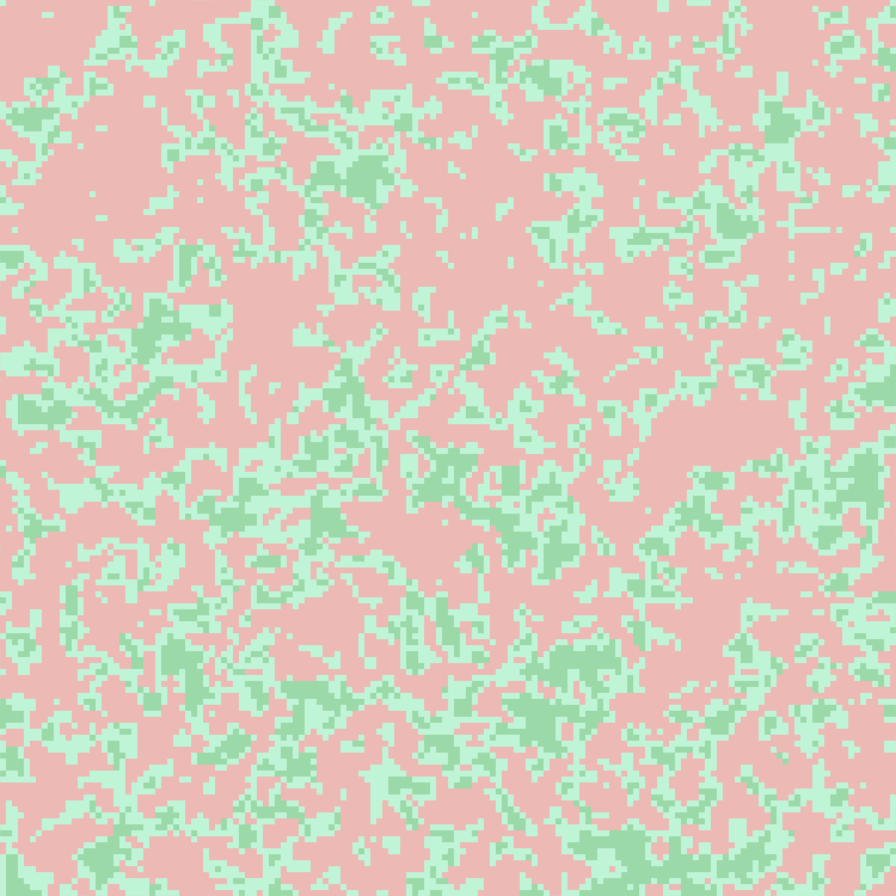
This texture is drawn by a WebGL 2 fragment shader. Its source:

```glsl
#version 300 es
precision highp float;
precision highp int;
// Blocky camouflage: ragged mint strokes with green cores on a pink ground.
// Cellular spot noise (one elongated bump per jittered site) plus layered
// sines is sampled once per square block and cut at two levels.

uniform vec2 u_resolution;
out vec4 fragColor;

const vec3 PINK  = vec3(0.925, 0.727, 0.710);
const vec3 MINT  = vec3(0.750, 0.960, 0.840);
const vec3 GREEN = vec3(0.610, 0.850, 0.660);

const float BLOCKS       = 150.0;  // blocks across the canvas
const float SITE_SPACING = 2.6;    // blocks between stroke sites
const float STROKE_LONG  = 0.90;   // bump radii, in site spacings
const float STROKE_THIN  = 0.45;
const float ANGLE_SPREAD = 1.5;    // random turn of single strokes
const float REGION_GAIN  = 0.30;   // strength of dense and bare regions
const float LOW_BIAS     = 0.30;   // extra density toward the bottom
const float GRIT         = 0.70;   // raggedness of single blocks
const float MINT_LEVEL   = 0.21;
const float GREEN_LEVEL  = 1.25;
const float EDGE_PIXELS  = 1.3;    // softness of block edges

// Two random values in 0..1 for an integer lattice point.
vec2 hash2(vec2 p) {
  uvec2 v = uvec2(ivec2(p) + 4096) * 1664525u + 1013904223u;
  v.x += v.y * 1664525u;
  v.y += v.x * 1664525u;
  v ^= v >> 16u;
  v.x += v.y * 1664525u;
  v.y += v.x * 1664525u;
  v ^= v >> 16u;
  return vec2(v & 0xffffu) / 65535.0;
}

// Slowly turning stroke direction over the canvas.
float grainAngle(vec2 uv) {
  return 0.7 * sin(5.0 * uv.x + 2.0 * sin(4.0 * uv.y))
       + 0.9 * sin(6.0 * uv.y - 3.0 * uv.x + 1.0);
}

// Signed, oriented bumps scattered one per site; about unit variance.
float strokeNoise(vec2 block) {
  vec2 p = block / SITE_SPACING;
  vec2 home = floor(p);
  float sum = 0.0;
  for (int y = -2; y <= 2; y++) {
    for (int x = -2; x <= 2; x++) {
      vec2 site = home + vec2(x, y);
      vec2 traits = hash2(site + 517.0);
      vec2 d = p - site - hash2(site);
      float a = grainAngle(site * SITE_SPACING / BLOCKS)
              + ANGLE_SPREAD * (traits.x - 0.5) * 2.0;
      float c = cos(a), s = sin(a);
      vec2 q = vec2(c * d.x + s * d.y, c * d.y - s * d.x)
             / vec2(STROKE_LONG, STROKE_THIN);
      sum += (traits.y < 0.5 ? -1.0 : 1.0) * exp(-dot(q, q));
    }
  }
  return sum / sqrt(1.5708 * STROKE_LONG * STROKE_THIN);
}

// Layered, bent sines that make broad dense and bare regions.
float regions(vec2 uv) {
  vec2 p = uv + 0.06 * sin(9.0 * uv.yx + vec2(0.4, 2.1));
  return sin(dot(p, vec2(17.0, 9.0)) + 0.8)
       + sin(dot(p, vec2(-12.0, 21.0)) + 2.6)
       + sin(dot(p, vec2(31.0, -14.0)) + 4.1)
       + sin(dot(p, vec2(8.0, 37.0)) + 5.3);
}

vec3 blockColor(vec2 block) {
  vec2 uv = (block + 0.5) / BLOCKS;
  float level = strokeNoise(block + 0.5)
              + REGION_GAIN * regions(uv)
              + LOW_BIAS * (1.0 - 2.0 * uv.y)
              + GRIT * (hash2(block + 1301.0).x - 0.5);
  return level > GREEN_LEVEL ? GREEN : level > MINT_LEVEL ? MINT : PINK;
}

void main() {
  float side = min(u_resolution.x, u_resolution.y);
  vec2 g = gl_FragCoord.xy / side * BLOCKS - 0.5;
  vec2 corner = floor(g);

  // Blend the four nearest blocks over a narrow, pixel-sized seam.
  float seam = min(EDGE_PIXELS * BLOCKS / side, 1.0);
  vec2 t = clamp((g - corner - 0.5) / seam + 0.5, 0.0, 1.0);
  vec3 low  = mix(blockColor(corner), blockColor(corner + vec2(1, 0)), t.x);
  vec3 high = mix(blockColor(corner + vec2(0, 1)), blockColor(corner + 1.0), t.x);
  fragColor = vec4(mix(low, high, t.y), 1.0);
}
```
